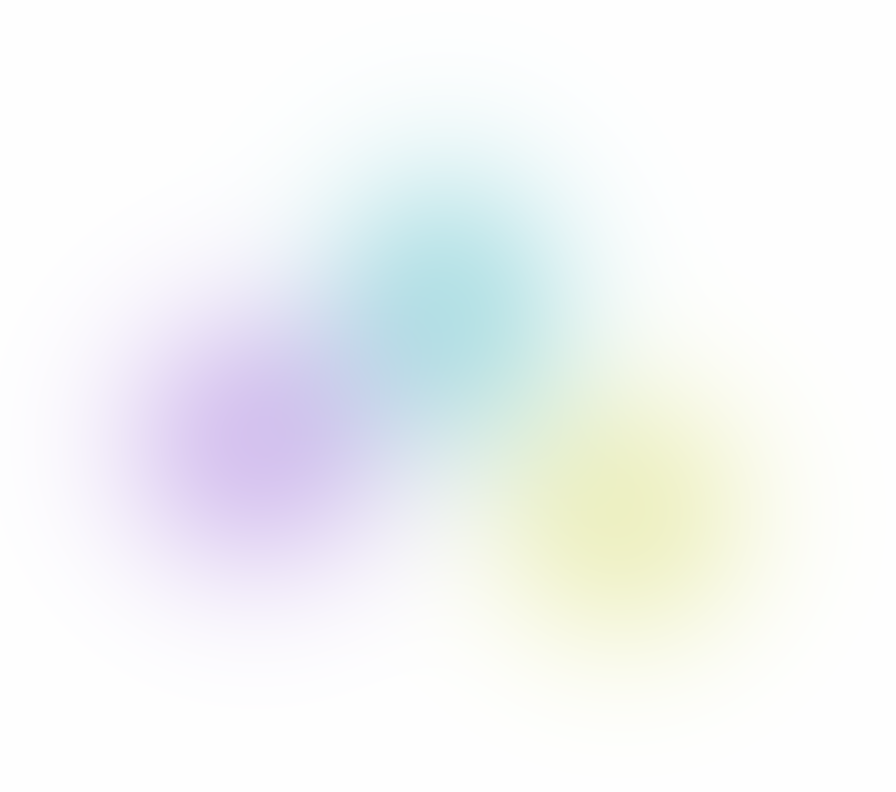
Write a Shadertoy shader that draws this background.

```glsl
// Three soft pastel glows (aqua, lilac, lemon) melting together on white.

#define PAPER        vec3(0.997, 0.998, 0.998)
#define AQUA         vec3(0.715, 0.890, 0.906)
#define LILAC        vec3(0.845, 0.765, 0.940)
#define LEMON        vec3(0.938, 0.945, 0.768)
#define AQUA_CENTER  vec2(0.498, 0.609)
#define LILAC_CENTER vec2(0.286, 0.443)
#define LEMON_CENTER vec2(0.694, 0.351)
#define AQUA_RADIUS  vec2(0.170, 0.188)
#define LILAC_RADIUS vec2(0.178, 0.178)
#define LEMON_RADIUS vec2(0.176, 0.176)
#define FALLOFF      2.2

// Filter colour of one glow: its tint at the centre, white far away.
// Centres are fractions of the canvas; radii are fractions of its height.
vec3 glow(vec2 uv, vec2 center, vec2 radius, vec3 tint) {
    float aspect = iResolution.x / iResolution.y;
    vec2 offset = (uv - center) * vec2(aspect, 1.0) / radius;
    float strength = exp(-pow(length(offset), FALLOFF));
    return mix(vec3(1.0), tint, strength);
}

void mainImage(out vec4 fragColor, in vec2 fragCoord) {
    vec2 uv = fragCoord / iResolution.xy;

    // Multiply the glows like overlapping washes of ink
    vec3 color = PAPER;
    color *= glow(uv, AQUA_CENTER, AQUA_RADIUS, AQUA);
    color *= glow(uv, LILAC_CENTER, LILAC_RADIUS, LILAC);
    color *= glow(uv, LEMON_CENTER, LEMON_RADIUS, LEMON);

    fragColor = vec4(color, 1.0);
}
```
